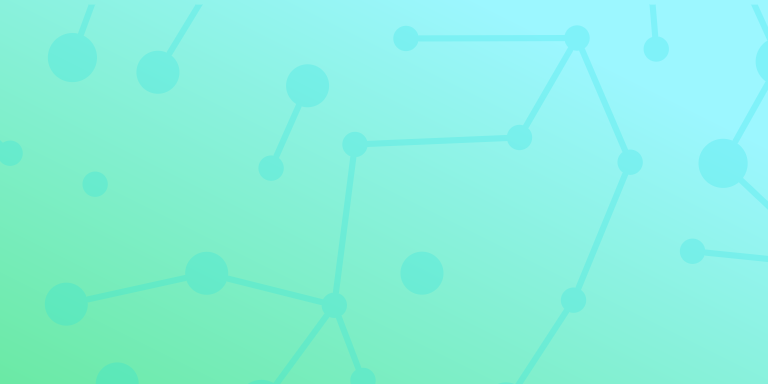
Reproduce this background procedurally as a Shadertoy shader.

```glsl
// Lengths are fractions of the canvas height.
const vec3 GREEN = vec3(0.418, 0.914, 0.645);
const vec3 SKY = vec3(0.612, 0.967, 1.0);
const float SKY_START = 0.81;      // gradient position where the sky colour is reached
const vec3 INK = vec3(0.05, 0.87, 0.89);
const float INK_OPACITY = 0.2;

const float SPACING = 0.325;       // side of the triangular lattice
const float JITTER = 0.5;          // full range of node shift, in lattice sides
const float LINK_HALF_WIDTH = 0.008;
const float SMALL_RADIUS = 0.033;
const float MEDIUM_RADIUS = 0.056;
const float LARGE_RADIUS = 0.064;
const float SMALL_SHARE = 0.45;
const float MEDIUM_SHARE = 0.42;
const float LINK_CHANCE = 0.94;
const float NETWORK_TOP = 0.988;   // the network is cropped above this height
const int SEED = 17;

// Integer hash giving three values in 0..1.
vec3 hash3(ivec2 cell, int salt) {
    uvec3 v = uvec3(ivec3(cell, salt + SEED)) * 1664525u + 1013904223u;
    v.x += v.y * v.z; v.y += v.z * v.x; v.z += v.x * v.y;
    v ^= v >> 16u;
    v.x += v.y * v.z; v.y += v.z * v.x; v.z += v.x * v.y;
    return vec3(v >> 8u) / 16777216.0;
}

vec2 nodePosition(ivec2 cell) {
    vec2 lattice = vec2(float(cell.x) + 0.5 * float(cell.y), 0.866 * float(cell.y));
    return SPACING * (lattice + JITTER * (hash3(cell, 0).xy - 0.5));
}

float nodeRadius(float pick) {
    if (pick < SMALL_SHARE) return SMALL_RADIUS;
    return pick < SMALL_SHARE + MEDIUM_SHARE ? MEDIUM_RADIUS : LARGE_RADIUS;
}

// One of the three forward neighbours, so that links never form a loop.
ivec2 linkStep(float pick) {
    if (pick < 0.333) return ivec2(1, 0);
    return pick < 0.667 ? ivec2(0, 1) : ivec2(-1, 1);
}

float segmentDistance(vec2 p, vec2 a, vec2 b) {
    vec2 ap = p - a, ab = b - a;
    return length(ap - ab * clamp(dot(ap, ab) / dot(ab, ab), 0.0, 1.0));
}

// Signed distance to the union of all nodes and links.
float networkDistance(vec2 p) {
    float row = p.y / (0.866 * SPACING);
    ivec2 home = ivec2(floor(vec2(p.x / SPACING - 0.5 * row, row)));
    float d = 1.0;
    for (int j = -2; j <= 2; j++) {
        for (int i = -2; i <= 2; i++) {
            ivec2 cell = home + ivec2(i, j);
            vec3 pick = hash3(cell, 1);
            vec2 node = nodePosition(cell);
            d = min(d, length(p - node) - nodeRadius(pick.x));
            if (pick.z < LINK_CHANCE) {
                vec2 next = nodePosition(cell + linkStep(pick.y));
                d = min(d, segmentDistance(p, node, next) - LINK_HALF_WIDTH);
            }
        }
    }
    return d;
}

void mainImage(out vec4 fragColor, in vec2 fragCoord) {
    vec2 uv = fragCoord / iResolution.xy;
    vec2 p = fragCoord / iResolution.y;

    // Corner to corner gradient
    float along = 0.5 * (uv.x + uv.y);
    vec3 color = mix(GREEN, SKY, min(along / SKY_START, 1.0));

    // Translucent network with edges one pixel soft
    float d = max(networkDistance(p), p.y - NETWORK_TOP);
    float coverage = clamp(0.5 - d * iResolution.y, 0.0, 1.0);
    color = mix(color, INK, INK_OPACITY * coverage);

    fragColor = vec4(color, 1.0);
}
```
